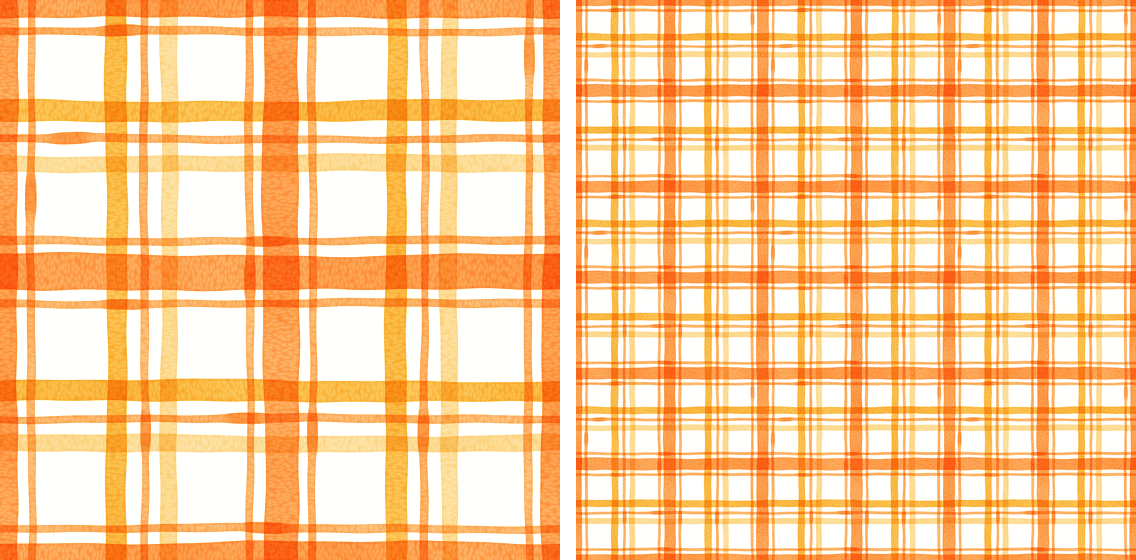
Left: one tile. Right: repeated 3 by 3.
A three.js fragment shader for this pattern:

```glsl
// Watercolour plaid: two by two repeats of translucent orange and yellow brush bands on white
varying vec2 vUv;

const float TAU = 6.2831853;
const float SOFT = 0.0013;
const vec3 PAPER = vec3(1.0, 1.0, 0.995);
const vec3 ORANGE = vec3(0.99, 0.57, 0.24);
const vec3 APRICOT = vec3(0.99, 0.67, 0.35);
const vec3 YELLOW = vec3(0.98, 0.69, 0.21);
const vec3 CREAM = vec3(0.99, 0.84, 0.53);

vec2 hash2(vec2 p) {
  return fract(sin(vec2(dot(p, vec2(127.1, 311.7)), dot(p, vec2(269.5, 183.3)))) * 43758.5);
}

// Signed distance along one axis of the wrapping tile
float wrapped(float x) {
  return fract(x + 0.5) - 0.5;
}

// Cellular noise that wraps after a whole number of cells
float cells(vec2 p, vec2 count) {
  vec2 cell = floor(p * count);
  vec2 f = fract(p * count);
  float nearest = 2.0;
  for (int j = -1; j <= 1; j++) {
    for (int i = -1; i <= 1; i++) {
      vec2 o = vec2(float(i), float(j));
      nearest = min(nearest, length(o + hash2(mod(cell + o, count)) - f));
    }
  }
  return nearest;
}

// Hand wobble: layered sines with whole frequencies
float sway(float t, float seed) {
  return 0.5 * sin(TAU * (t + seed)) + 0.3 * sin(TAU * (3.0 * t + seed * 1.7))
       + 0.2 * sin(TAU * (7.0 * t + seed * 2.3));
}

// Pigment density of one band; swell (0 to 1) thickens and darkens it
float band(vec2 p, float centre, float halfWidth, float swell, float seed, float grain) {
  float offset = wrapped(p.y - centre) - 0.003 * sway(p.x, seed);
  float edge = halfWidth + (0.0006 + 0.08 * halfWidth) * sway(p.x, seed + 0.37) + 0.0028 * swell;
  float d = abs(offset) - edge;
  float cover = 1.0 - smoothstep(-SOFT, SOFT, d);
  float rim = smoothstep(-0.005, 0.0, d);
  float wash = 0.13 * sway(p.x, seed + 0.61);
  return cover * (0.86 + 0.22 * rim + 0.45 * swell + 0.5 * (grain - 0.45) + wash);
}

// Thin line with one brush overlap at the given place along it
float thinLine(vec2 p, float centre, float knot, float seed, float grain) {
  float k = wrapped(p.x - knot) / 0.036;
  return band(p, centre, 0.0069, exp(-k * k * k * k), seed, grain);
}

vec3 tint(vec3 ink, float density) {
  return pow(ink, vec3(density));
}

// One repeat: p = (along, across), slots = centres of yellow, lone thin and cream bands
vec3 sett(vec2 p, float start, float shift, vec3 slots, vec3 knots, float seed, float grain) {
  float main = start + shift;
  float thin = thinLine(p, main - 0.056, knots.x, seed + 0.13, grain)
             + thinLine(p, main + 0.056, knots.y, seed + 0.29, grain)
             + thinLine(p, start + slots.y, knots.z, seed + 0.47, grain);
  return tint(ORANGE, band(p, main, 0.0312, 0.0, seed, grain))
       * tint(APRICOT, thin)
       * tint(YELLOW, band(p, start + slots.x, 0.0184, 0.0, seed + 0.71, grain))
       * tint(CREAM, band(p, start + slots.z, 0.0148, 0.0, seed + 0.89, grain));
}

void main() {
  vec2 p = vec2(vUv.x, 1.0 - vUv.y);
  float grainDown = cells(p, vec2(90.0, 190.0));
  float grainAcross = cells(p, vec2(190.0, 90.0));
  vec3 slotsDown = vec3(0.208, 0.258, 0.302);
  vec3 slotsAcross = vec3(0.198, 0.248, 0.292);
  vec3 colour = PAPER;

  for (int i = 0; i < 2; i++) {
    float n = float(i);
    float start = 0.5 * n;
    // Vertical bands
    vec3 knots = mix(vec3(0.10, 0.35, 0.77), vec3(0.50, 0.77, 0.77), n);
    colour *= sett(p.yx, start, 0.002 * n, slotsDown, knots, 0.43 * n, grainDown);
    // Horizontal bands, the second main band sitting a little higher
    knots = mix(vec3(0.475, 0.215, 0.125), vec3(0.475, 0.22, 0.44), n);
    colour *= sett(p, start, -0.014 * n, slotsAcross, knots, 0.2 + 0.57 * n, grainAcross);
  }
  gl_FragColor = vec4(colour, 1.0);
}
```
